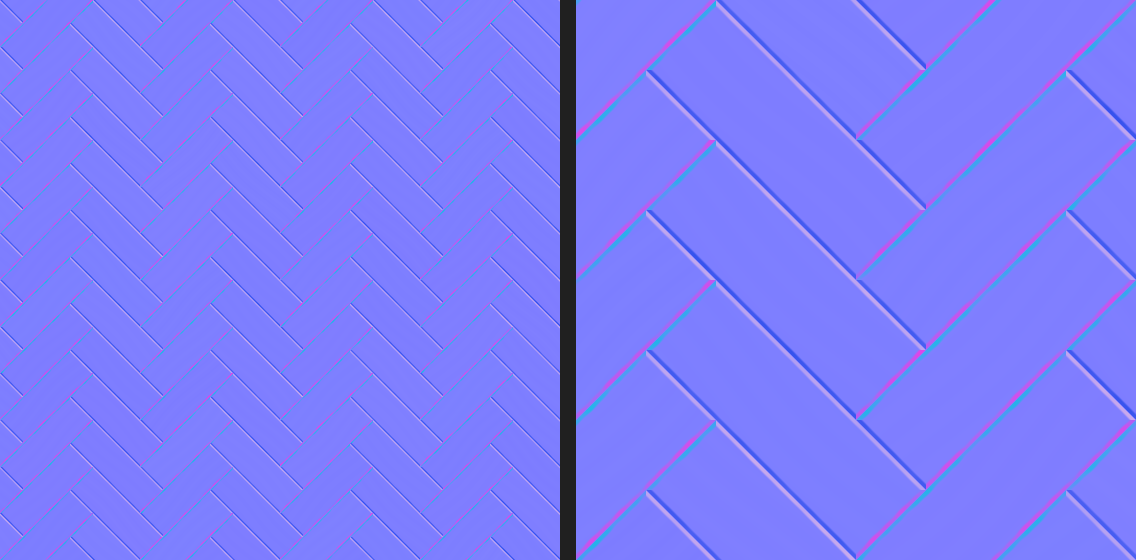
Left: the whole. Right: its middle third, enlarged.
Reproduce this texture map procedurally as a Shadertoy shader.

```glsl
// Tangent-space normal map of a diagonal herringbone floor with thin bevelled joints.

const vec2  REPEATS     = vec2(4.0, 12.0);        // zigzags across, rows down
const float PLANK_LEN   = 3.0;                    // plank length in plank widths
const vec3  FLAT_NORMAL = vec3(0.496, 0.496, 1.0);
const vec2  BEVEL_TILT  = vec2(0.245, 0.145);     // red and green swing on a bevel
const float BEVEL_DROP  = 0.06;                   // blue lost on a bevel
const float BEVEL_WIDTH = 0.030;                  // in plank widths
const float BEVEL_SOFT  = 0.020;
const float GAP         = 0.008;                  // half width of the flat joint bottom
const float CLEAN_WEAR  = 0.12;                   // unevenness of falling joints
const float ROUGH_WEAR  = 0.55;                   // unevenness of rising joints
const float PLANK_TINT  = 0.007;                  // tilt difference between planks
const float GRAIN       = 0.0025;

float hash(vec2 id) {
    return fract(sin(dot(id, vec2(12.99, 78.23))) * 4375.85);
}

// Layered sines along an edge, roughly -1 to 1
float edgeWaves(float t, float seed) {
    float phase = 6.2832 * seed;
    return 0.45 * sin(5.3 * t + phase)
         + 0.35 * sin(13.7 * t + 2.3 * phase)
         + 0.20 * sin(31.0 * t + 4.1 * phase);
}

// Bevel strength at a distance inside the plank edge
float bevel(float dist, float width, float pixel) {
    float rise = smoothstep(0.0, max(GAP, 0.5 * pixel), dist);
    float fall = 1.0 - smoothstep(width - 0.3 * pixel, width + BEVEL_SOFT + 0.3 * pixel, dist);
    return rise * fall;
}

void mainImage(out vec4 fragColor, in vec2 fragCoord) {
    // Rotate to plank axes: x runs up-right, y runs down-right
    vec2 period = vec2(2.0 * PLANK_LEN, 2.0);
    vec2 grid = fragCoord / iResolution.xy * REPEATS * period;
    vec2 pos = 0.5 * vec2(grid.x + grid.y, grid.x - grid.y);
    float pixel = 0.7071 * REPEATS.y * period.y / iResolution.y;

    // Find the plank that owns this unit cell
    vec2 cell = floor(pos);
    float stepIndex = mod(cell.x + cell.y, 2.0 * PLANK_LEN);
    bool rising = stepIndex < PLANK_LEN;
    vec2 along = rising ? vec2(1.0, 0.0) : vec2(0.0, 1.0);
    vec2 start = cell - along * mod(stepIndex, PLANK_LEN);
    vec2 halfSize = 0.5 * (vec2(1.0) + along * (PLANK_LEN - 1.0));
    vec2 local = pos - start - halfSize;

    // Plank identity wraps with the canvas
    vec2 id = mod(vec2(start.x + start.y, start.x - start.y), REPEATS * period);
    float seed = hash(id);

    // Nearest edge and its outward direction
    vec2 edgeDist = halfSize - abs(local);
    bool fallingJoint = edgeDist.x < edgeDist.y;
    float dist = min(edgeDist.x, edgeDist.y);
    float side = fallingJoint ? sign(local.x) : sign(local.y);
    vec2 outward = side * (fallingJoint ? vec2(1.0, 1.0) : vec2(1.0, -1.0));

    // Worn bevel: width and strength vary along each edge
    float edgeSeed = hash(id + outward * 0.37 + 5.0);
    float waves = edgeWaves(fallingJoint ? local.y : local.x, edgeSeed);
    float wear = fallingJoint ? CLEAN_WEAR : ROUGH_WEAR;
    float width = BEVEL_WIDTH * (1.0 + 0.5 * wear * waves);
    float strength = (0.85 + 0.25 * edgeSeed) * (1.0 + wear * (waves - 0.1));
    float slope = strength * bevel(dist, width, pixel);

    // Slight plank tilt and faint lengthwise grain
    vec2 tint = PLANK_TINT * (2.0 * vec2(seed, hash(id + 17.0)) - 1.0);
    float across = rising ? local.y : local.x;
    float lengthwise = rising ? local.x : local.y;
    tint += GRAIN * sin(19.0 * across + 1.5 * sin(1.7 * lengthwise + 6.28 * seed));

    vec3 color = FLAT_NORMAL + vec3(tint, 0.0);
    color += slope * vec3(BEVEL_TILT * outward, -BEVEL_DROP);
    fragColor = vec4(clamp(color, 0.0, 1.0), 1.0);
}
```
